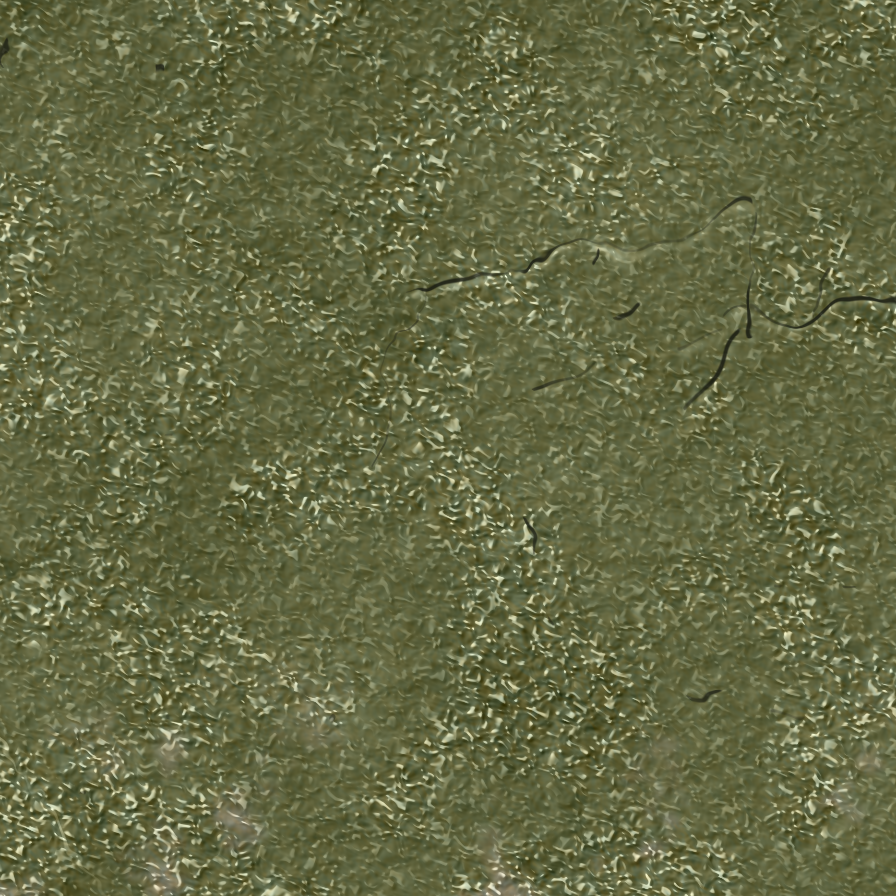
Reproduce this texture procedurally as a Shadertoy shader.

```glsl
// Mossy olive rock face with glinting grains, broken cracks, pits and pale worn patches.

const vec3 OLIVE_TINT = vec3(0.0, 0.018, -0.13);   // added to a grey level
const vec3 WORN_TINT = vec3(0.025, 0.005, -0.085);
const vec3 CRACK_COLOR = vec3(0.10, 0.11, 0.07);

float hash(vec2 p) {
    vec3 q = fract(vec3(p.xyx) * 0.1031);
    q += dot(q, q.yzx + 33.33);
    return fract((q.x + q.y) * q.z);
}

vec2 hash2(float n) {
    return vec2(hash(vec2(n, 3.0)), hash(vec2(n, 17.0)));
}

mat2 rotation(float angle) {
    float c = cos(angle), s = sin(angle);
    return mat2(c, s, -s, c);
}

float noise(vec2 p) {
    vec2 cell = floor(p), f = fract(p);
    f = f * f * (3.0 - 2.0 * f);
    float low = mix(hash(cell), hash(cell + vec2(1, 0)), f.x);
    float high = mix(hash(cell + vec2(0, 1)), hash(cell + vec2(1, 1)), f.x);
    return mix(low, high, f.y);
}

float fbm(vec2 p, int octaves) {
    float sum = 0.0, total = 0.0, weight = 0.5;
    for (int i = 0; i < octaves; i++) {
        sum += weight * noise(p);
        total += weight;
        weight *= 0.55;
        p = rotation(0.65) * p * 2.03 + 19.7;
    }
    return sum / total;
}

// Ragged, interrupted line: x is the dark gap, y the lit lip beneath it.
vec2 crack(vec2 p, vec2 a, vec2 b, float width, float seed) {
    vec2 shift = vec2(seed * 7.3, seed * 3.1) + 40.0;
    p += 0.045 * (vec2(noise(p * 16.0 + shift), noise(p * 16.0 - shift + 300.0)) - 0.5);
    p += 0.012 * (noise(p * 70.0 + shift) - 0.5);
    vec2 along = b - a;
    float t = clamp(dot(p - a, along) / dot(along, along), 0.0, 1.0);
    vec2 offset = p - a - along * t;
    float opening = smoothstep(0.25, 0.75, noise(p * 24.0 + shift));
    float w = width * mix(0.25, 1.0, opening);
    float gap = 1.0 - smoothstep(w * 0.4, w + 0.0015, length(offset));
    float lip = length(offset + vec2(-0.002, 0.006)) / 0.005;
    return vec2(gap * mix(0.3, 1.0, opening), exp(-lip * lip) * noise(p * 90.0 + shift));
}

// Long cracks at fixed places, then short scattered cracks and pits.
vec2 allCracks(vec2 p) {
    vec2 c = crack(p, vec2(0.45, 0.68), vec2(0.83, 0.76), 0.0028, 1.0);
    c = max(c, crack(p, vec2(0.85, 0.76), vec2(0.82, 0.62), 0.0026, 2.0));
    c = max(c, crack(p, vec2(0.83, 0.63), vec2(0.76, 0.55), 0.0024, 3.0));
    c = max(c, crack(p, vec2(0.83, 0.64), vec2(1.02, 0.67), 0.0030, 4.0));
    c = max(c, 0.7 * crack(p, vec2(0.46, 0.68), vec2(0.42, 0.47), 0.0016, 5.0));
    for (int i = 0; i < 18; i++) {
        float id = float(i) + 11.0;
        vec2 start = hash2(id);
        vec2 shape = hash2(id + 50.0);
        float angle = shape.x < 0.3 ? 1.5 : mix(-0.15, 0.65, shape.y);
        float reach = mix(0.004, 0.07, shape.y * shape.y);
        vec2 stop = start + reach * vec2(cos(angle), sin(angle));
        c = max(c, crack(p, start, stop, mix(0.002, 0.004, shape.x), id) * vec2(0.9, 0.5));
    }
    return c;
}

// Warped coordinates keep the tiny grains from lining up on a lattice.
float grain(vec2 p, float scale, float angle) {
    vec2 warp = vec2(noise(p * 75.0), noise(p * 75.0 + 91.0)) - 0.5;
    vec2 q = rotation(angle) * (p + 0.008 * warp);
    return noise(q * vec2(0.8, 1.15) * scale + 500.0);
}

void mainImage(out vec4 fragColor, in vec2 fragCoord) {
    vec2 p = fragCoord / iResolution.y;

    // Broad mossy tone and low relief lit from the upper left
    float broad = fbm(p * 5.0 + 30.0, 4);
    vec2 lightStep = vec2(-0.003, 0.004);
    float relief = fbm(p * 32.0, 4) - fbm(p * 32.0 + lightStep * 32.0, 4);
    float level = 0.358 + 0.10 * (broad - 0.5) + 0.22 * relief;

    // Fine grit and bright flecks gathered in loose clusters
    float cluster = smoothstep(0.36, 0.64, fbm(p * 9.0 + 70.0, 5));
    float fleck = grain(p, 235.0, 0.45);
    float shadow = grain(p + vec2(-0.0022, 0.0026), 235.0, 0.45);
    float grit = grain(p, 150.0, -0.35);
    float activity = mix(0.55, 1.15, cluster);
    level += activity * (0.15 * (grit - 0.5) + 0.13 * (fleck - shadow));
    level += mix(0.12, 0.42, cluster) * smoothstep(0.58, 0.96, fleck);

    // Pale earthy wear toward the lower edge
    float lowEdge = 1.0 - smoothstep(0.05, 0.32, p.y);
    float worn = lowEdge * smoothstep(0.55, 0.76, fbm(p * 11.0 + 8.0, 4));
    level += 0.13 * worn;
    vec2 vein = crack(p, vec2(-0.02, 0.19), vec2(0.11, 0.01), 0.004, 8.0);
    level += 0.25 * vein.x;

    // Small hue shifts from grain to grain
    float hue = grain(p + 2.0, 190.0, 0.8) - 0.5;
    vec3 color = level + mix(OLIVE_TINT, WORN_TINT, worn);
    color += hue * activity * vec3(0.05, -0.01, -0.07);

    vec2 cracks = allCracks(p);
    color += 0.22 * cracks.y;
    color = mix(color, CRACK_COLOR, 0.85 * cracks.x);
    fragColor = vec4(clamp(color, 0.0, 1.0), 1.0);
}
```
